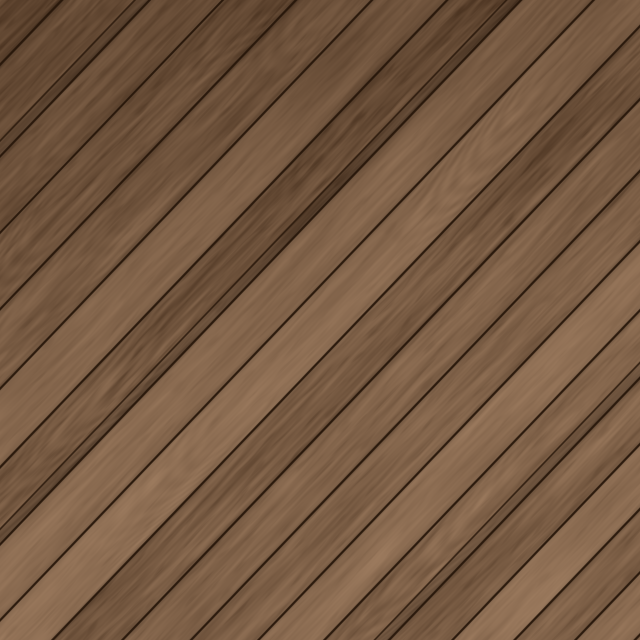
A Shadertoy shader for this texture:

```glsl
#define SLOPE 1.045
#define FIRST_SEAM 0.095
#define PLANK_STEP 0.1324
#define STEP_SHRINK 0.00107
#define SEAM_HALF 0.0017
#define GROOVE_OFFSET 0.0165
#define GRAIN_FREQ 115.0
#define GRAIN_DEPTH 0.34
#define RING_FREQ 105.0
#define WOOD_DARK vec3(0.35, 0.25, 0.17)
#define WOOD_LIGHT vec3(0.60, 0.47, 0.36)
#define SEAM_COLOR vec3(0.15, 0.085, 0.035)

// Base tone of each plank, from the upper left corner to the lower right
const float TONES[19] = float[19](
    0.30, 0.42, 0.44, 0.38, 0.44, 0.56, 0.25, 0.58, 0.64, 0.28,
    0.43, 0.40, 0.62, 0.46, 0.38, 0.66, 0.40, 0.62, 0.46);

// Planks with a second groove beside their lower seam
const vec3 GROOVED = vec3(0.0, 5.0, 12.0);

float hash(vec2 p) {
    vec3 q = fract(p.xyx * vec3(0.1031, 0.1030, 0.0973));
    q += dot(q, q.yzx + 33.33);
    return fract((q.x + q.y) * q.z);
}

vec2 gradient(vec2 cell) {
    float angle = 6.2832 * hash(cell);
    return vec2(cos(angle), sin(angle));
}

float noise(vec2 p) {
    vec2 i = floor(p), f = fract(p);
    vec2 u = f * f * f * (f * (f * 6.0 - 15.0) + 10.0);
    vec2 e = vec2(1.0, 0.0);
    float low = mix(dot(gradient(i), f), dot(gradient(i + e), f - e), u.x);
    float high = mix(dot(gradient(i + e.yx), f - e.yx),
                     dot(gradient(i + e.xx), f - e.xx), u.x);
    return mix(low, high, u.y);
}

// Plank coordinate: the whole part is the index, the fraction runs across
float plankCoord(float s) {
    float root = sqrt(PLANK_STEP * PLANK_STEP - 4.0 * STEP_SHRINK * (s - FIRST_SEAM));
    float k = (PLANK_STEP - root) / (2.0 * STEP_SHRINK);
    return k - 0.14 * exp(-0.9 * (k - 1.14) * (k - 1.14)); // one wider plank
}

// Straight fibres plus short dark pores
float straightGrain(float along, float across, float id) {
    across += 0.006 * noise(vec2(along * 3.0, across * 9.0 + id * 7.3));
    float wide = noise(vec2(along * 2.5 + id * 5.7, across * GRAIN_FREQ * 0.35));
    float fibre = noise(vec2(along * 5.0 + id * 3.1, across * GRAIN_FREQ));
    float fine = noise(vec2(along * 16.0 + id * 9.4, across * GRAIN_FREQ * 1.9));
    float pores = smoothstep(0.15, 0.5, noise(vec2(along * 22.0 - id, across * GRAIN_FREQ * 1.4)));
    return 0.45 * wide + 0.8 * fibre + 0.5 * fine - 0.3 * pores;
}

// Nested arches of flat-sawn wood, in patches along some planks
float archGrain(float along, float q, float id) {
    float center = q + 0.5 * noise(vec2(along * 2.2, id * 4.7));
    float warp = 0.07 * noise(vec2(along * 5.0 + id, q * 2.5));
    float rings = sin(RING_FREQ * (along - 0.65 * center * center + warp));
    float patches = smoothstep(-0.1, 0.35, noise(vec2(along * 2.6 + id * 2.9, id * 1.37)));
    return rings * patches * step(0.4, hash(vec2(id, 4.0)));
}

float lineMask(float dist, float halfWidth, float pixel) {
    return 1.0 - smoothstep(halfWidth - pixel, halfWidth + pixel, dist);
}

void mainImage(out vec4 fragColor, in vec2 fragCoord) {
    vec2 uv = fragCoord / iResolution.xy;
    float pixel = 0.75 / iResolution.y;

    // Plank layout
    float slant = length(vec2(SLOPE, 1.0));
    float s = SLOPE * uv.x + 1.0 - uv.y;
    float across = s / slant;
    float along = (uv.x + SLOPE * uv.y) / slant;
    float k = plankCoord(s);
    float id = floor(k), q = k - id;
    float width = (PLANK_STEP - 2.0 * STEP_SHRINK * k) / slant;
    float seamDist = min(q, 1.0 - q) * width;
    float tone = TONES[clamp(int(id) + 1, 0, 18)];

    // Wood shade: plank tone, slow drift, grain and arches
    float drift = noise(vec2(along * 3.0 + id * 6.1, q * 1.6 + id * 2.0));
    float grain = straightGrain(along, across, id);
    float depth = GRAIN_DEPTH * mix(1.35, 0.75, smoothstep(0.25, 0.6, tone));
    float shade = tone + 0.2 * drift + depth * grain;
    shade += 0.07 * archGrain(along, q - 0.5, id);

    // Light falls off toward the upper left
    float fall = 1.0 - uv.y + 0.25 * uv.x;
    shade += mix(-0.27, 0.19, smoothstep(-0.05, 0.75, fall));
    vec3 color = mix(WOOD_DARK, WOOD_LIGHT, clamp(shade, -0.35, 1.2));

    // Seams with soft shading, and the extra grooves
    float seam = lineMask(seamDist, SEAM_HALF, pixel);
    float grooved = any(equal(vec3(id), GROOVED)) ? 1.0 : 0.0;
    float endDist = (1.0 - q) * width;
    float groove = grooved * lineMask(abs(endDist - GROOVE_OFFSET), SEAM_HALF * 0.8, pixel);
    float strip = grooved * lineMask(endDist, GROOVE_OFFSET, pixel);
    color *= 1.0 - 0.2 * exp(-seamDist / 0.003) - 0.1 * strip;
    color = mix(color, SEAM_COLOR, max(0.92 * seam, 0.8 * groove));

    fragColor = vec4(color, 1.0);
}
```
